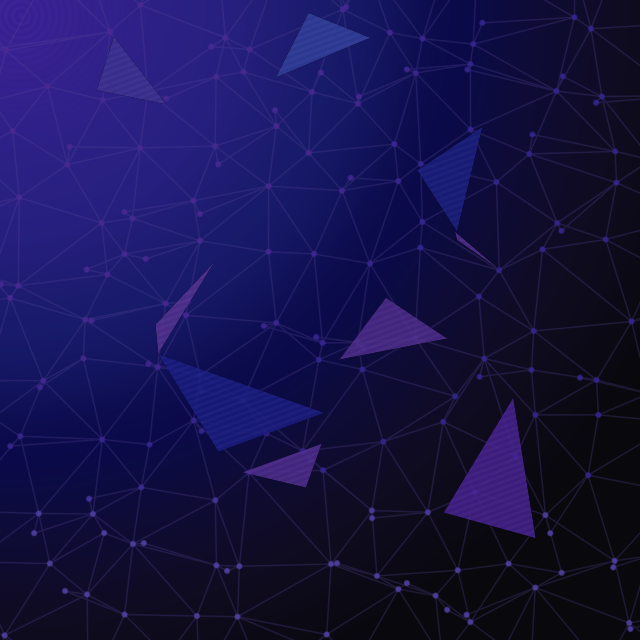
Write a Shadertoy shader that draws this background.

```glsl
// Violet-to-black radial glow with a fine node network and translucent triangles.

vec2 hash2(vec2 cell) {
    vec3 p = fract(cell.xyx * vec3(0.1031, 0.1030, 0.0973));
    p += dot(p, p.yzx + 33.33);
    return fract((p.xx + p.yz) * p.zy);
}

// Jittered network node, in cell units
vec2 node(vec2 cell) {
    return cell + 0.08 + 0.84 * hash2(cell);
}

float segmentDistance(vec2 p, vec2 a, vec2 b) {
    vec2 pa = p - a, ba = b - a;
    return length(pa - ba * clamp(dot(pa, ba) / dot(ba, ba), 0.0, 1.0));
}

float edgeSide(vec2 p, vec2 a, vec2 b) {
    vec2 e = b - a, d = p - a;
    return (e.x * d.y - e.y * d.x) / length(e);
}

// Coverage of a triangle with either winding
float triangle(vec2 p, vec2 a, vec2 b, vec2 c, float pixel) {
    float winding = sign(edgeSide(c, a, b));
    float inside = min(min(edgeSide(p, a, b) * winding, edgeSide(p, b, c) * winding),
                       edgeSide(p, c, a) * winding);
    return smoothstep(-0.7 * pixel, 0.7 * pixel, inside);
}

vec3 glow(float r) {
    vec3 color = mix(vec3(0.23, 0.13, 0.58), vec3(0.16, 0.125, 0.51), smoothstep(0.0, 0.33, r));
    color = mix(color, vec3(0.09, 0.10, 0.41), smoothstep(0.30, 0.56, r));
    color = mix(color, vec3(0.04, 0.04, 0.29), smoothstep(0.52, 0.72, r));
    color = mix(color, vec3(0.055, 0.045, 0.21), smoothstep(0.70, 0.86, r));
    color = mix(color, vec3(0.06, 0.045, 0.13), smoothstep(0.82, 0.99, r));
    return mix(color, vec3(0.035, 0.03, 0.05), smoothstep(0.94, 1.18, r));
}

// Returns line coverage in x and dot coverage in y
vec2 network(vec2 uv, float pixel) {
    const float cells = 11.0;
    vec2 p = uv * cells, base = floor(p);
    float line = 1.0, dotDistance = 1.0;
    for (int j = -2; j <= 2; j++) {
        for (int i = -2; i <= 2; i++) {
            vec2 cell = base + vec2(i, j);
            vec2 a = node(cell), right = node(cell + vec2(1, 0)), up = node(cell + vec2(0, 1));
            vec2 corner = node(cell + 1.0), pick = hash2(cell + 71.0);
            line = min(line, segmentDistance(p, a, right));
            line = min(line, segmentDistance(p, a, up));
            // One diagonal splits each quad
            bool rising = distance(a, corner) < distance(right, up);
            line = min(line, rising ? segmentDistance(p, a, corner) : segmentDistance(p, right, up));
            dotDistance = min(dotDistance, distance(p, a));
            // Some nodes carry a close companion
            if (pick.x > 0.6) {
                float angle = 6.2832 * pick.y;
                vec2 companion = a + (0.1 + 0.3 * fract(pick.x * 17.0)) * vec2(cos(angle), sin(angle));
                dotDistance = min(dotDistance, distance(p, companion));
                line = min(line, segmentDistance(p, companion, right));
                line = min(line, segmentDistance(p, a, companion));
            }
        }
    }
    return vec2(1.0 - smoothstep(0.0, 0.0007 + pixel, line / cells),
                1.0 - smoothstep(0.0045 - pixel, 0.0045 + pixel, dotDistance / cells));
}

void mainImage(out vec4 fragColor, in vec2 fragCoord) {
    vec2 uv = fragCoord / iResolution.xy;
    float pixel = 1.0 / iResolution.y;

    // Glow from the upper left with faint rings
    float r = distance(uv, vec2(0.0, 1.0));
    vec3 color = glow(r);
    float ring = distance(uv, vec2(0.033, 0.975));
    color += 0.012 * sin(ring * 600.0) * exp(-ring * 14.0);

    // Lines and nodes, paler along the bottom
    vec2 net = network(uv, pixel);
    vec3 dotColor = mix(vec3(0.29, 0.16, 0.57), vec3(0.20, 0.15, 0.58), smoothstep(0.5, 0.8, r));
    dotColor = mix(dotColor, vec3(0.35, 0.29, 0.68), 0.8 * (1.0 - smoothstep(0.18, 0.27, uv.y)));
    color = mix(color, vec3(0.33, 0.26, 0.58), 0.30 * net.x);
    color = mix(color, dotColor, 0.85 * net.y);

    // Translucent triangles
    vec4 shape = vec4(0.0);
    shape = mix(shape, vec4(0.24, 0.20, 0.56, 0.85), triangle(uv, vec2(0.178, 0.943), vec2(0.151, 0.859), vec2(0.260, 0.837), pixel));
    shape = mix(shape, vec4(0.20, 0.25, 0.60, 0.85), triangle(uv, vec2(0.482, 0.980), vec2(0.579, 0.941), vec2(0.431, 0.879), pixel));
    shape = mix(shape, vec4(0.11, 0.13, 0.50, 0.85), triangle(uv, vec2(0.754, 0.802), vec2(0.652, 0.734), vec2(0.714, 0.638), pixel));
    shape = mix(shape, vec4(0.32, 0.19, 0.54, 0.85), triangle(uv, vec2(0.711, 0.638), vec2(0.714, 0.625), vec2(0.784, 0.576), pixel));
    shape = mix(shape, vec4(0.33, 0.20, 0.56, 0.85), triangle(uv, vec2(0.336, 0.592), vec2(0.243, 0.493), vec2(0.247, 0.447), pixel));
    shape = mix(shape, vec4(0.11, 0.12, 0.51, 0.85), triangle(uv, vec2(0.247, 0.447), vec2(0.507, 0.355), vec2(0.341, 0.294), pixel));
    shape = mix(shape, vec4(0.31, 0.18, 0.55, 0.85), triangle(uv, vec2(0.603, 0.535), vec2(0.699, 0.471), vec2(0.530, 0.438), pixel));
    shape = mix(shape, vec4(0.31, 0.18, 0.56, 0.85), triangle(uv, vec2(0.503, 0.307), vec2(0.378, 0.262), vec2(0.478, 0.238), pixel));
    shape = mix(shape, vec4(0.28, 0.14, 0.57, 0.85), triangle(uv, vec2(0.802, 0.379), vec2(0.693, 0.199), vec2(0.837, 0.159), pixel));

    // Fine slanted stripes on the triangles
    float stripe = 0.015 * sin(dot(uv, vec2(-0.35, 0.94)) * 700.0);
    color = mix(color, shape.rgb + stripe, shape.a);
    fragColor = vec4(color, 1.0);
}
```
